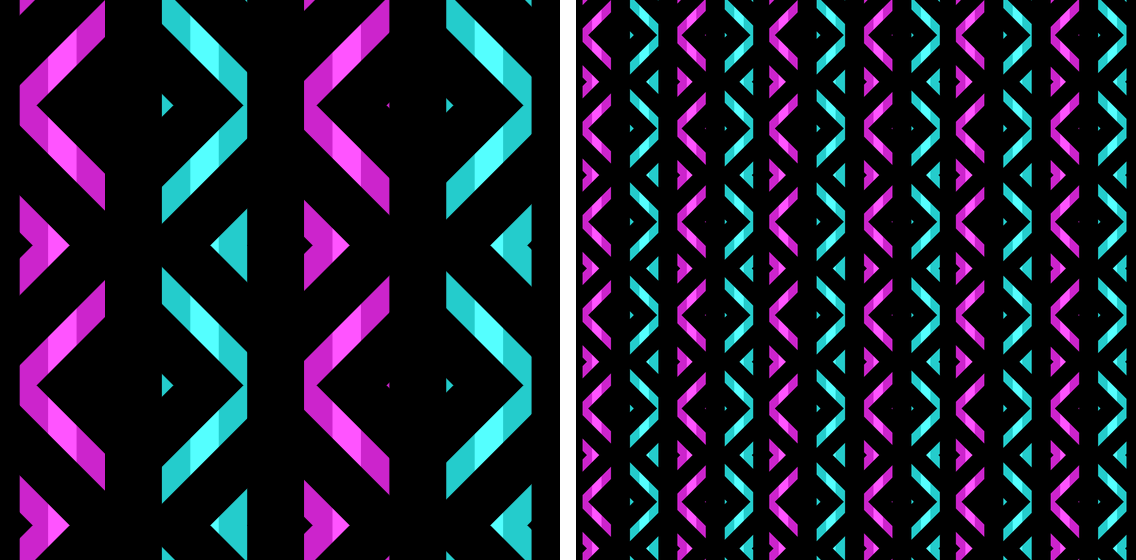
Left, the tile; right, the same tile 3 across and 3 down.
This pattern is drawn by a three.js fragment shader. Its source:

```glsl
varying vec2 vUv;

const float GRID = 512.0; // lengths below are in 1/512 of the canvas
const vec3 DARK_MAGENTA = vec3(0.80, 0.14, 0.80);
const vec3 LIGHT_MAGENTA = vec3(1.00, 0.33, 1.00);

// Coverage of a shape from its signed distance, negative inside
float coverage(float dist, float pixel) {
  return clamp(0.5 - dist / pixel, 0.0, 1.0);
}

// Signed distance to a bar centred on zero
float bar(float x, float halfWidth) {
  return abs(x) - halfWidth;
}

// Offset from the nearest centre of a repeated cell
float repeatCentred(float x, float period) {
  return mod(x + 0.5 * period, period) - 0.5 * period;
}

// Signed distance to nested diamond rings, restarted in every square cell
float diamondRings(vec2 p, float cell, float spacing, float firstRadius, float halfWidth) {
  vec2 q = vec2(repeatCentred(p.x, cell), repeatCentred(p.y, cell));
  float radius = abs(q.x) + abs(q.y);
  return bar(repeatCentred(radius - firstRadius, spacing), halfWidth) * inversesqrt(2.0);
}

void main() {
  vec2 p = vUv * GRID;
  float pixel = max(fwidth(p.x), 1e-4);

  // Four upright columns, each split into three stripes
  float stripe = 26.0;
  float columnSpacing = 5.0 * stripe;
  float shifted = p.x + 8.0;
  float column = floor(shifted / columnSpacing);
  float x = mod(shifted, columnSpacing) - 0.5 * columnSpacing;
  float columnMask = coverage(bar(x, 1.5 * stripe), pixel);
  float lightMask = coverage(bar(x, 0.5 * stripe), pixel);

  // Magenta and cyan take turns
  vec3 color = mix(DARK_MAGENTA, LIGHT_MAGENTA, lightMask);
  color = mod(column, 2.0) < 0.5 ? color : color.grb;

  // Two by two diamond cells seen through the columns
  vec2 cellCentre = vec2(128.0, 159.7);
  float rings = diamondRings(p - cellCentre, 256.0, 97.8, 13.6, 16.9);

  gl_FragColor = vec4(color * columnMask * coverage(rings, pixel), 1.0);
}
```
